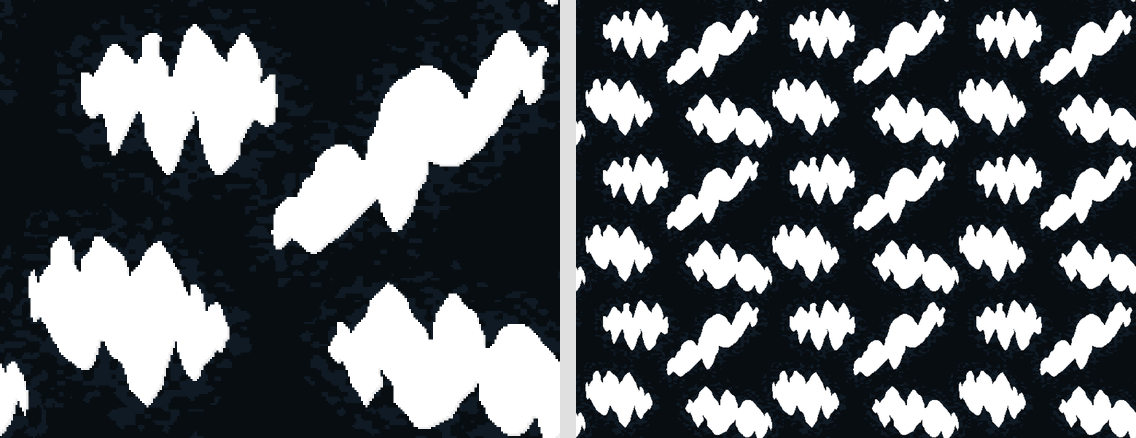
Left, the tile; right, the same tile 3 across and 3 down.
Give the GLSL for this pattern, as a Shadertoy shader.

```glsl
// Four jagged white clumps with teeth above and below a slanted axis, on near-black.
// Each clump is a half-ellipse envelope cut by jittered teeth, drawn on a coarse cell
// grid; wrapped noise scatters dim specks around the outlines, and everything tiles.

const float PI = 3.14159265;
const vec2 GRID = vec2(256.0, 200.0);   // cells across the canvas
const float TOOTH_REACH = 38.0;         // tallest tooth, in cells
const float GLOW_RADIUS = 17.0;         // width of the speck halo, in cells
const int GLOW_SAMPLES = 20;

const vec3 NIGHT = vec3(0.03, 0.05, 0.07);
const vec3 SPECK = vec3(0.06, 0.10, 0.14);
const vec3 WHITE = vec3(1.0);
const vec3 RIM = vec3(0.93);

float hash(vec3 p) {
    p = fract(p * vec3(0.1031, 0.1030, 0.0973));
    p += dot(p, p.yzx + 33.33);
    return fract((p.x + p.y) * p.z);
}

// Value noise on a lattice that wraps after "period" steps
float wrappedNoise(vec2 p, vec2 period, float seed) {
    vec2 i = floor(p), f = fract(p);
    f = f * f * (3.0 - 2.0 * f);
    vec2 a = mod(i, period), b = mod(i + 1.0, period);
    float low = mix(hash(vec3(a, seed)), hash(vec3(b.x, a.y, seed)), f.x);
    float high = mix(hash(vec3(a.x, b.y, seed)), hash(vec3(b, seed)), f.x);
    return mix(low, high, f.y);
}

// Jittered boundary between teeth; the two outer ends stay fixed
float toothEdge(float k, float count, float seed) {
    float inner = step(0.5, k) * step(k, count - 0.5);
    return k + inner * 0.5 * (hash(vec3(k, seed, 1.0)) - 0.5);
}

float notchHeight(float k, float seed) {
    return mix(0.15, 0.5, hash(vec3(k, seed, 2.0)));
}

// Relative height of a row of teeth at position s in 0..1
float teeth(float s, float count, float seed) {
    float x = s * count, k = floor(x);
    if (x < toothEdge(k, count, seed)) k -= 1.0;
    else if (x >= toothEdge(k + 1.0, count, seed)) k += 1.0;
    float lo = toothEdge(k, count, seed), hi = toothEdge(k + 1.0, count, seed);
    float f = clamp((x - lo) / (hi - lo), 0.0, 1.0);
    float tip = mix(0.35, 0.65, hash(vec3(k, seed, 3.0)));
    float t = f < tip ? 1.0 - f / tip : (f - tip) / (1.0 - tip);
    float roundness = mix(1.1, 2.4, hash(vec3(k, seed, 4.0)));
    float crown = mix(0.74, 1.08, hash(vec3(k, seed, 5.0)));
    float notch = mix(notchHeight(k, seed), notchHeight(k + 1.0, seed), f);
    return mix(crown, notch, pow(max(t, 0.0), roundness));
}

bool insideClump(vec2 cell, vec2 id) {
    // Staggered placement, measured to the nearest wrapped copy
    float checker = mod(id.x + id.y, 2.0);
    vec2 centre = vec2(0.23, 0.28) + 0.5 * id + vec2(0.09 * checker, -0.12 * id.x);
    vec2 d = cell - centre * GRID;
    d -= GRID * floor(d / GRID + 0.5);

    // Shear along the slanted axis
    float slope = mix(-0.2, 0.65 * id.x, id.y);
    float halfWidth = 45.0 + 13.0 * id.x;
    d.x -= 0.2 * slope * d.y;
    d.y -= slope * d.x;
    float u = d.x / halfWidth;
    if (abs(u) >= 1.0 || abs(d.y) > 1.1 * TOOTH_REACH) return false;

    // Arcsine spacing narrows the teeth toward both ends
    float seed = 1.0 + id.x + 2.0 * id.y + (d.y > 0.0 ? 10.0 : 20.0);
    float count = 5.0 + floor(2.0 * hash(vec3(seed, 7.0, 9.0)));
    float s = asin(u) / PI + 0.5;
    return abs(d.y) < TOOTH_REACH * sqrt(1.0 - u * u) * teeth(s, count, seed);
}

bool covered(vec2 cell) {
    float spacing = 8.0;
    cell.x += 4.0 * (wrappedNoise(cell / spacing, GRID / spacing, 31.0) - 0.5);
    for (int i = 0; i < 4; i++)
        if (insideClump(cell, vec2(i % 2, i / 2))) return true;
    return false;
}

// Share of a surrounding disc that the clumps cover
float glowAround(vec2 cell) {
    float sum = 0.0;
    for (int i = 0; i < GLOW_SAMPLES; i++) {
        float angle = 2.4 * float(i);
        float radius = GLOW_RADIUS * sqrt((float(i) + 0.5) / float(GLOW_SAMPLES));
        if (covered(cell + radius * vec2(cos(angle), sin(angle)))) sum += 1.0;
    }
    return sum / float(GLOW_SAMPLES);
}

vec3 cellColor(vec2 uv) {
    vec2 cell = floor(uv * GRID) + 0.5;
    if (covered(cell)) return covered(cell + vec2(1.0, -1.0)) ? WHITE : RIM;
    float glow = glowAround(cell);
    vec2 grain = vec2(4.0, 2.5);
    float speckle = wrappedNoise(cell / grain, GRID / grain, 47.0);
    float threshold = mix(0.68, 0.45, smoothstep(0.0, 0.35, glow));
    return glow > 0.02 && speckle > threshold ? SPECK : NIGHT;
}

void mainImage(out vec4 fragColor, in vec2 fragCoord) {
    // Four samples per pixel smooth the cell borders
    vec3 color = vec3(0.0);
    for (int i = 0; i < 4; i++) {
        vec2 offset = 0.5 * vec2(i % 2, i / 2) - 0.25;
        color += 0.25 * cellColor((fragCoord + offset) / iResolution.xy);
    }
    fragColor = vec4(color, 1.0);
}
```
